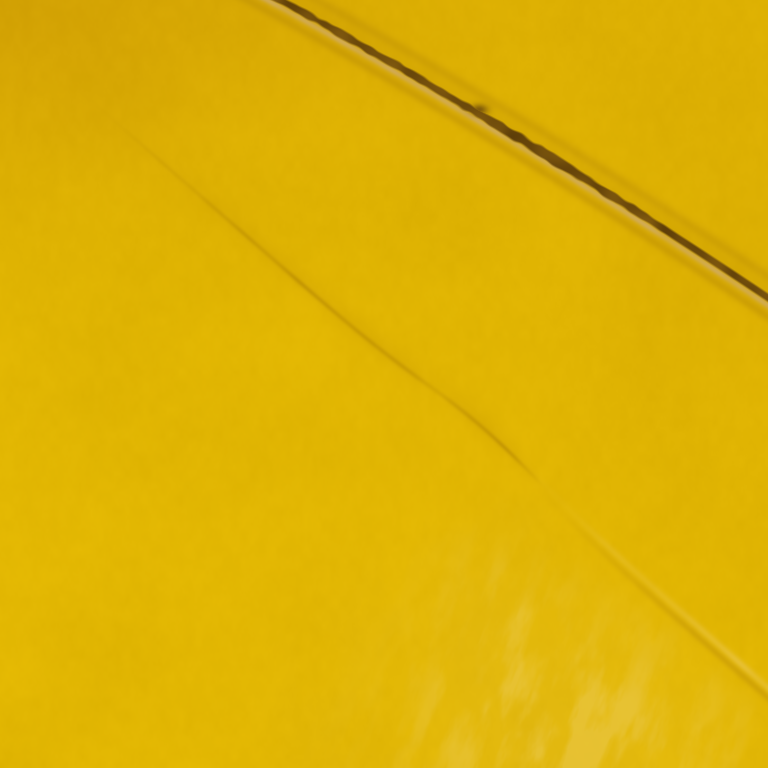
A three.js fragment shader for this texture:

```glsl
varying vec2 vUv;

float hash(vec2 p) {
  vec3 q = fract(vec3(p.xyx) * 0.1031);
  q += dot(q, q.yzx + 33.33);
  return fract((q.x + q.y) * q.z);
}

float noise(vec2 p) {
  vec2 i = floor(p);
  vec2 f = fract(p);
  f = f * f * (3.0 - 2.0 * f);
  float low = mix(hash(i), hash(i + vec2(1.0, 0.0)), f.x);
  float high = mix(hash(i + vec2(0.0, 1.0)), hash(i + 1.0), f.x);
  return mix(low, high, f.y);
}

float fbm(vec2 p) {
  float sum = 0.0;
  float amplitude = 0.5;
  for (int i = 0; i < 4; i++) {
    sum += amplitude * noise(p);
    p = p * 2.03 + 17.3;
    amplitude *= 0.5;
  }
  return sum;
}

// Soft elliptical falloff
float blob(vec2 p, vec2 center, vec2 radius) {
  vec2 q = (p - center) / radius;
  return exp(-dot(q, q));
}

// Soft line profile around a signed distance
float ridge(float d, float offset, float width) {
  float q = (d - offset) / width;
  return exp(-q * q);
}

// Signed distances to the two gently bent lines, positive above
float seamDistance(vec2 p) {
  float t = p.x - 0.365;
  float slope = -0.55 - 0.19 * t;
  return (p.y - 1.0 + 0.55 * t + 0.095 * t * t) / sqrt(1.0 + slope * slope);
}

float creaseDistance(vec2 p) {
  float bend = (p.x - 0.63) / 0.11;
  return (p.y - 0.972 + 0.87 * p.x - 0.018 * exp(-bend * bend)) * 0.755;
}

vec3 paint(vec2 p) {
  vec3 color = vec3(0.882, 0.712, 0.008);
  vec3 shade = vec3(0.80, 0.60, 0.015);
  color = mix(color, shade, 0.70 * blob(p, vec2(0.0, 1.03), vec2(0.36, 0.24)));
  color = mix(color, shade, 0.22 * blob(p, vec2(0.45, 1.0), vec2(0.5, 0.2)));
  color = mix(color, shade, 0.18 * blob(p, vec2(1.05, 0.75), vec2(0.4, 0.4)));
  // Cloudy mottling and fine grain
  color += vec3(0.035, 0.035, 0.008) * (fbm(p * 7.0) - 0.47);
  color += vec3(0.022, 0.022, 0.012) * (fbm(p * vec2(85.0, 60.0)) - 0.47);
  return color;
}

vec3 addSheen(vec3 color, vec2 p, float crease) {
  float streaks = fbm(vec2(p.x * 38.0 - p.y * 14.0, p.y * 14.0 + p.x * 5.0));
  float glow = blob(p, vec2(0.74, 0.03), vec2(0.20, 0.15));
  glow += 0.45 * blob(p, vec2(0.64, 0.19), vec2(0.08, 0.10));
  glow *= 1.0 - smoothstep(-0.06, 0.02, crease);
  float amount = glow * (0.22 + 0.9 * smoothstep(0.3, 0.75, streaks));
  return mix(color, vec3(0.91, 0.77, 0.24), clamp(amount, 0.0, 0.8));
}

vec3 addCrease(vec3 color, vec2 p, float d) {
  float wear = 0.6 + 0.8 * noise(p * 24.0);
  float dark = smoothstep(0.08, 0.42, p.x) * (1.0 - smoothstep(0.64, 0.72, p.x));
  dark *= 1.0 - 0.65 * blob(p, vec2(0.565, 0.49), vec2(0.03, 0.08));
  color = mix(color, vec3(0.70, 0.52, 0.01), 0.55 * dark * wear * ridge(d, 0.0, 0.0032));
  color = mix(color, vec3(0.80, 0.62, 0.01), 0.28 * dark * ridge(d, 0.004, 0.014));
  // Lit lip with a shadow beneath it
  float lit = smoothstep(0.66, 0.95, p.x);
  color = mix(color, vec3(0.91, 0.76, 0.24), 0.65 * lit * wear * ridge(d, 0.002, 0.005));
  return mix(color, vec3(0.76, 0.58, 0.03), 0.5 * lit * ridge(d, -0.008, 0.005));
}

vec3 addSeam(vec3 color, vec2 p, float d) {
  float wear = noise(p * 45.0);
  vec3 fold = vec3(0.74, 0.56, 0.02);
  color = mix(color, fold, 0.38 * ridge(d, 0.023, 0.007));
  color = mix(color, fold, 0.45 * ridge(d, -0.021, 0.006));
  color = mix(color, fold, 0.25 * ridge(d, 0.0, 0.02));
  // Pale edge under the dark gap
  color = mix(color, vec3(0.82, 0.67, 0.36), (0.6 + 0.3 * wear) * ridge(d, -0.0085, 0.0042));
  float rough = 0.0035 * (noise(p * 75.0) - 0.5) * (1.0 - smoothstep(0.8, 0.9, p.x));
  float halfWidth = 0.0042 + 0.0015 * blob(p, vec2(0.7, 0.8), vec2(0.12)) + rough;
  float gap = 1.0 - smoothstep(halfWidth - 0.0018, halfWidth + 0.0022, abs(d));
  gap = max(gap, 0.85 * blob(p, vec2(0.624, 0.857), vec2(0.011, 0.007)));
  vec3 groove = mix(vec3(0.32, 0.20, 0.03), vec3(0.47, 0.32, 0.06), wear);
  return mix(color, groove, 0.92 * gap);
}

void main() {
  float crease = creaseDistance(vUv);
  vec3 color = addSheen(paint(vUv), vUv, crease);
  color = addCrease(color, vUv, crease);
  color = addSeam(color, vUv, seamDistance(vUv));
  gl_FragColor = vec4(clamp(color, 0.0, 1.0), 1.0);
}
```
